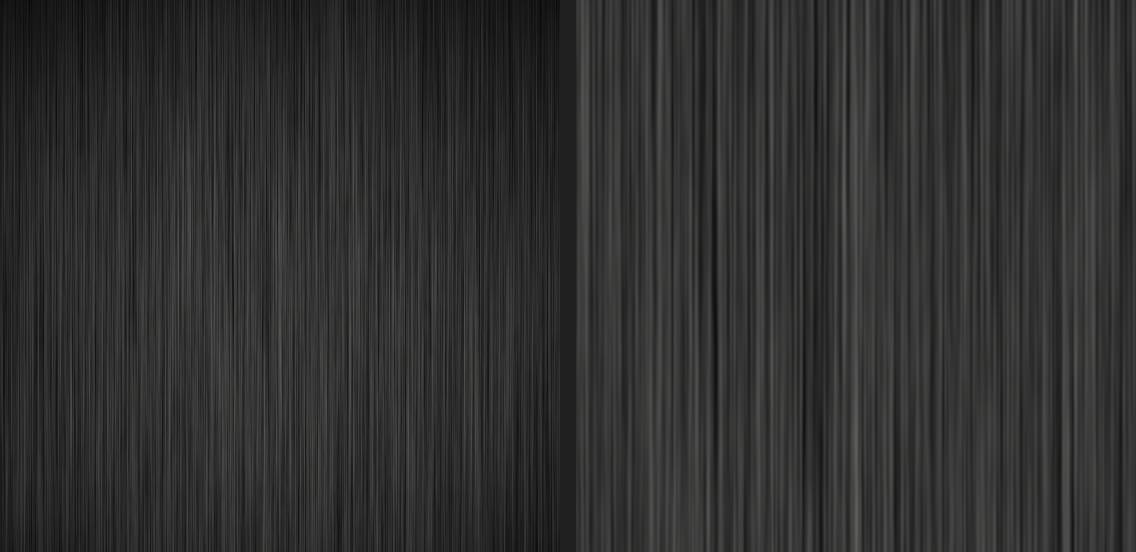
Left: the whole. Right: its middle third, enlarged.
Reproduce this texture procedurally as a WebGL 1 fragment shader.

```glsl
precision highp float;
// Dark brushed metal: hairline vertical scratches under a soft light pool.
// Layers of stretched gradient noise, each lattice column slid by its own
// offset so scratch ends never line up, modulate a vignetted grey.

uniform vec2 u_resolution;

float hash(vec2 p) {
    return fract(sin(dot(p, vec2(127.1, 311.7))) * 43758.55);
}

vec2 gradient(vec2 cell) {
    float angle = 6.2832 * hash(cell);
    return vec2(cos(angle), sin(angle));
}

float fade(float t) {
    return t * t * t * (t * (t * 6.0 - 15.0) + 10.0);
}

// Contribution of one lattice column, dx being the distance from it
float columnNoise(float column, float dx, float y) {
    y += 40.0 * hash(vec2(column, 7.3));
    float row = floor(y);
    float f = y - row;
    float below = dot(gradient(vec2(column, row)), vec2(dx, f));
    float above = dot(gradient(vec2(column, row + 1.0)), vec2(dx, f - 1.0));
    return mix(below, above, fade(f));
}

// Gradient noise with independently shifted columns
float streakNoise(vec2 p) {
    float column = floor(p.x);
    float f = p.x - column;
    return mix(columnNoise(column, f, p.y),
               columnNoise(column + 1.0, f - 1.0, p.y), fade(f));
}

void main() {
    vec2 uv = gl_FragCoord.xy / u_resolution;

    // Scratches: long hairlines first, then short ones and faint bands
    float scratches = 0.58 * streakNoise(uv * vec2(419.0, 2.2))
                    + 0.46 * streakNoise(uv * vec2(283.0, 1.6) + 500.0)
                    + 0.34 * streakNoise(uv * vec2(467.0, 7.0) + 900.0)
                    + 0.20 * streakNoise(uv * vec2(149.0, 1.3) + 1300.0)
                    + 0.12 * streakNoise(uv * vec2(43.0, 1.1) + 1700.0)
                    + 0.12 * streakNoise(uv * vec2(389.0, 30.0) + 2100.0);

    // Light pool just below the middle, falling off most towards the top
    vec2 d = uv - vec2(0.5, 0.42);
    float light = 0.215 - dot(d * d, vec2(0.23, 0.27));

    float grey = light * (1.0 + 1.12 * scratches);
    vec3 metal = grey * vec3(1.005, 1.0, 0.99);
    gl_FragColor = vec4(clamp(metal, 0.0, 1.0), 1.0);
}
```
